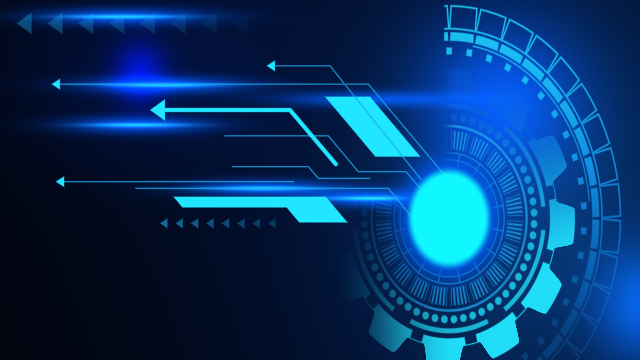
Reproduce this background procedurally as a Shadertoy shader.

```glsl
#define HEIGHT 4.32
#define TAU 6.2831853
#define HUB vec2(5.39, 1.70)
#define GEAR_STRETCH 1.19
#define DIAL_STRETCH 1.24
#define LINE 0.007
#define CYAN vec3(0.13, 0.90, 1.0)
#define SKY vec3(0.12, 0.66, 0.93)
#define BLUE vec3(0.03, 0.36, 0.85)
#define NAVY vec3(0.004, 0.045, 0.14)

// Smooth coverage of a signed distance
float cover(float d) {
    float soft = 0.8 * HEIGHT / iResolution.y;
    return smoothstep(soft, -soft, d);
}
float segment(vec2 p, vec2 a, vec2 b) {
    vec2 ab = b - a;
    return length(p - a - ab * clamp(dot(p - a, ab) / dot(ab, ab), 0.0, 1.0));
}
// Level line up to the bend, then straight to the end
float trace(vec2 p, vec2 start, float bend, vec2 end) {
    vec2 corner = vec2(bend, start.y);
    return min(segment(p, start, corner), segment(p, corner, end));
}
// Triangle pointing left
float arrow(vec2 p, vec2 tip, vec2 size) {
    p -= tip;
    return max(p.x - size.x, (abs(p.y) * size.x - p.x * size.y) / length(size));
}
// Slanted bar between left and right at its top edge
float slab(vec2 p, float left, float right, float top, float bottom) {
    float x = p.x - 0.84 * (top - p.y);
    return max(max(left - x, x - right) * 0.77, max(p.y - top, bottom - p.y));
}
float box(vec2 p, vec2 halfSize) {
    vec2 d = abs(p) - halfSize;
    return max(d.x, d.y);
}
// Angle from the middle of a repeated sector
float sector(float angle, float count) {
    return (fract(angle * count / TAU) - 0.5) * TAU / count;
}
float glow(vec2 p, vec2 center, vec2 size) {
    vec2 d = (p - center) / size;
    return exp(-dot(d, d));
}
vec3 streak(vec2 p, vec2 center, float reach) {
    return vec3(0.0, 0.27, 0.72) * glow(p, center, vec2(reach, 0.10))
         + vec3(0.12, 0.48, 0.45) * glow(p, center, vec2(reach * 0.7, 0.025));
}
vec3 background(vec2 p) {
    vec3 c = NAVY * mix(0.45, 1.25, smoothstep(0.0, 4.8, p.x + 0.4 * p.y));
    c += vec3(0.02, 0.16, 0.29) * glow(p, vec2(6.4, 1.9), vec2(1.9, 2.4));
    c += vec3(0.0, 0.19, 0.58) * glow(p, vec2(6.0, 3.1), vec2(0.95));
    c += vec3(0.01, 0.26, 0.60) * glow(p, vec2(7.75, 0.65), vec2(0.6, 0.7));
    c += vec3(0.0, 0.02, 0.62) * glow(p, vec2(1.68, 3.43), vec2(0.30, 0.36));
    return c + vec3(0.0, 0.02, 0.10) * glow(p, vec2(1.6, 3.3), vec2(1.6, 1.0));
}
// Outer dial: framed cells, solid blocks, square studs
void drawDial(inout vec3 c, vec2 p) {
    vec2 q = (p - HUB) / vec2(1.0, DIAL_STRETCH);
    float r = length(q), a = atan(q.y, q.x), arc = r * sector(a, 36.0);
    float cell = abs(box(vec2(r - 1.945, arc), vec2(0.11, 0.155))) - 0.009;
    float block = box(vec2(r - 1.76, arc), vec2(0.042, 0.14));
    float stud = box(vec2(r - 1.62, r * sector(a, 42.0)), vec2(0.033));
    float rim = max(abs(r - 1.69) - LINE, abs(a - 0.75) - 0.65);
    float fade = cover(5.33 - p.x) * mix(0.25, 1.0, smoothstep(0.2, 2.4, p.y));
    vec3 tint = mix(BLUE, CYAN, 0.35 + 0.5 * smoothstep(1.6, 4.2, p.y));
    c = mix(c, tint, cover(min(min(cell, rim), min(block, stud))) * fade * 0.9);
}
// Toothed wheel with beads, hatching and thin rings
void drawGear(inout vec3 c, vec2 p) {
    vec2 q = (p - HUB) / vec2(1.0, GEAR_STRETCH);
    float r = length(q), a = atan(q.y, q.x);
    float edge = 1.30 + 0.21 * smoothstep(0.19, 0.11, abs(sector(a + 0.314, 12.0)));
    float notch = box(vec2(r - 1.23, r * sector(a + 0.052, 12.0)), vec2(0.06, 0.07));
    float wheel = max(max(1.21 - r, r - edge), -notch);
    float arcs = max(abs(r - 1.135) - 0.025, r * (abs(sector(a, 6.0)) - 0.42));
    float beads = length(vec2(r - 1.02, r * sector(a, 56.0))) - 0.04;
    float hatch = box(vec2(r - 0.79, r * sector(a, 120.0)), vec2(0.09, 0.01));
    hatch = max(hatch, r * (abs(sector(a, 20.0)) - 0.125));
    float rings = min(abs(r - 0.93) - 0.013, abs(abs(r - 0.625) - 0.035) - LINE);
    float spokes = box(vec2(r - 0.60, r * sector(a, 16.0)), vec2(0.07, LINE));
    float fade = smoothstep(4.0, 5.5, p.x);
    fade *= 1.0 - smoothstep(0.0, 0.3, q.y) * smoothstep(0.1, -0.1, q.x);
    float light = smoothstep(1.3, -0.9, q.y - 0.25 * q.x);
    vec3 tint = mix(BLUE, CYAN, light);
    c = mix(c, tint, cover(wheel) * fade * mix(0.35, 0.95, light));
    c = mix(c, tint, cover(min(arcs, beads)) * fade * 0.75);
    c = mix(c, SKY, cover(min(hatch, min(rings, spokes))) * fade * 0.75);
}
// Pointer rows, slanted bars, circuit lines and arrowheads
void drawTraces(inout vec3 c, vec2 p) {
    for (float i = 0.0; i < 8.0; i++) {
        float fade = 1.0 - i / 8.0;
        c = mix(c, SKY, cover(arrow(p, vec2(0.20 + 0.37 * i, 4.04), vec2(0.18, 0.13))) * fade * 0.38);
        c = mix(c, SKY, cover(arrow(p, vec2(1.92 + 0.185 * i, 1.64), vec2(0.09, 0.06))) * (0.2 + 0.4 * fade));
    }
    float bars = min(slab(p, 2.08, 3.91, 1.96, 1.83), slab(p, 3.33, 3.91, 1.96, 1.65));
    c = mix(c, CYAN, cover(min(bars, slab(p, 3.90, 4.44, 3.16, 2.44))));
    float thin = trace(p, vec2(3.25, 3.53), 3.96, vec2(5.05, 2.17));
    thin = min(thin, trace(p, vec2(0.65, 3.31), 4.42, vec2(5.35, 2.20)));
    thin = min(thin, trace(p, vec2(2.70, 2.69), 3.94, vec2(4.30, 2.26)));
    thin = min(thin, trace(p, vec2(4.30, 2.26), 4.87, vec2(5.15, 1.94)));
    thin = min(thin, trace(p, vec2(2.79, 2.32), 3.70, vec2(3.82, 2.18)));
    thin = min(thin, segment(p, vec2(3.82, 2.18), vec2(4.44, 2.18)));
    thin = min(thin, segment(p, vec2(0.70, 2.14), vec2(3.52, 2.14)));
    thin = min(thin, trace(p, vec2(1.63, 2.06), 4.66, vec2(4.95, 1.70)));
    c = mix(c, SKY, cover(thin - LINE) * 0.9);
    float bold = trace(p, vec2(1.90, 3.0), 3.48, vec2(4.03, 2.35)) - 0.025;
    bold = min(bold, arrow(p, vec2(1.80, 3.0), vec2(0.18, 0.13)));
    vec2 head = vec2(0.10, 0.065);
    bold = min(bold, min(arrow(p, vec2(3.20, 3.53), head), arrow(p, vec2(0.62, 3.31), head)));
    c = mix(c, CYAN, cover(min(bold, arrow(p, vec2(0.67, 2.14), head))));
}
void mainImage(out vec4 fragColor, in vec2 fragCoord) {
    vec2 p = fragCoord / iResolution.y * HEIGHT;
    vec3 c = background(p);
    drawDial(c, p);
    drawGear(c, p);
    c += streak(p, vec2(1.45, 4.12), 1.0) + streak(p, vec2(1.95, 3.30), 0.95);
    c += streak(p, vec2(1.65, 2.82), 0.85) + streak(p, vec2(3.15, 2.06), 0.9);
    c += streak(p, vec2(4.45, 1.94), 0.75);
    c += vec3(0.0, 0.22, 0.6) * glow(p, vec2(4.35, 3.13), vec2(1.0, 0.09));
    // Glowing hub
    float r = length((p - HUB) / vec2(1.0, 1.2)), rim = max(r - 0.42, 0.0) / 0.22;
    c = mix(c, vec3(0.0, 0.36, 0.95), 0.9 * exp(-rim * rim));
    drawTraces(c, p);
    c = mix(c, vec3(0.06, 0.97, 1.0), smoothstep(0.53, 0.42, r));
    fragColor = vec4(clamp(c, 0.0, 1.0), 1.0);
}
```
